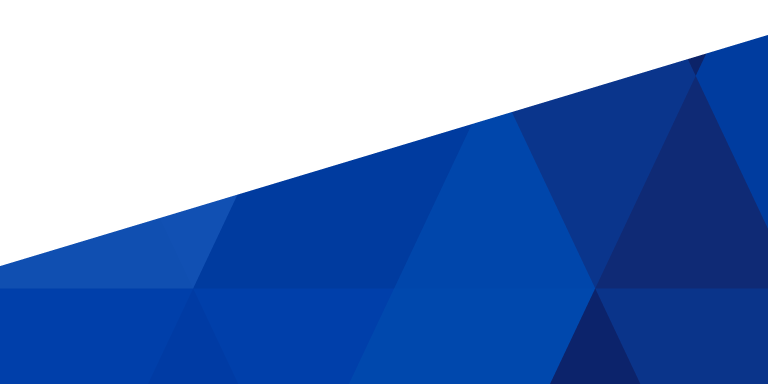
Write a WebGL 1 fragment shader that draws this background.

```glsl
precision highp float;

uniform vec2 u_resolution;

// Facets above the seam, counted from left to right
vec3 upperFacet(float column) {
  if (column < -1.5) return vec3(0.063, 0.310, 0.694);
  if (column < -0.5) return vec3(0.067, 0.314, 0.702);
  if (column < 1.5) return vec3(0.000, 0.230, 0.622);
  if (column < 2.5) return vec3(0.000, 0.275, 0.670);
  if (column < 3.5) return vec3(0.040, 0.208, 0.550);
  if (column < 4.5) return vec3(0.057, 0.165, 0.460);
  return vec3(0.000, 0.235, 0.622);
}

// Facets below the seam
vec3 lowerFacet(float column) {
  if (column < -1.5) return vec3(0.000, 0.247, 0.665);
  if (column < -0.5) return vec3(0.000, 0.232, 0.645);
  if (column < 0.5) return vec3(0.000, 0.247, 0.665);
  if (column < 2.5) return vec3(0.000, 0.284, 0.680);
  if (column < 3.5) return vec3(0.047, 0.137, 0.420);
  return vec3(0.040, 0.203, 0.540);
}

vec3 background(vec2 p) {
  // White area above the slanted edge
  if (p.y > 0.307 + 0.301 * p.x) return vec3(1.0);

  // Triangular lattice: two slanted axes number the facets of each row
  vec2 cell = (p - vec2(0.503, 0.249)) / vec2(0.5235, 0.5535);
  float column = floor(cell.x - 0.5 * cell.y) + floor(cell.x + 0.5 * cell.y);

  if (cell.y < 0.0) return lowerFacet(column);
  // Dark tip where two facets meet in the top row
  if (cell.y > 1.0 && column == 4.0) return vec3(0.047, 0.137, 0.410);
  return upperFacet(column);
}

void main() {
  // Average a 4 by 4 grid of samples to smooth every edge
  vec3 color = vec3(0.0);
  for (int i = 0; i < 4; i++) {
    for (int j = 0; j < 4; j++) {
      vec2 offset = (vec2(float(i), float(j)) + 0.5) / 4.0 - 0.5;
      vec2 p = (gl_FragCoord.xy + offset) / u_resolution * vec2(2.0, 1.0);
      color += background(p);
    }
  }
  gl_FragColor = vec4(color / 16.0, 1.0);
}
```
